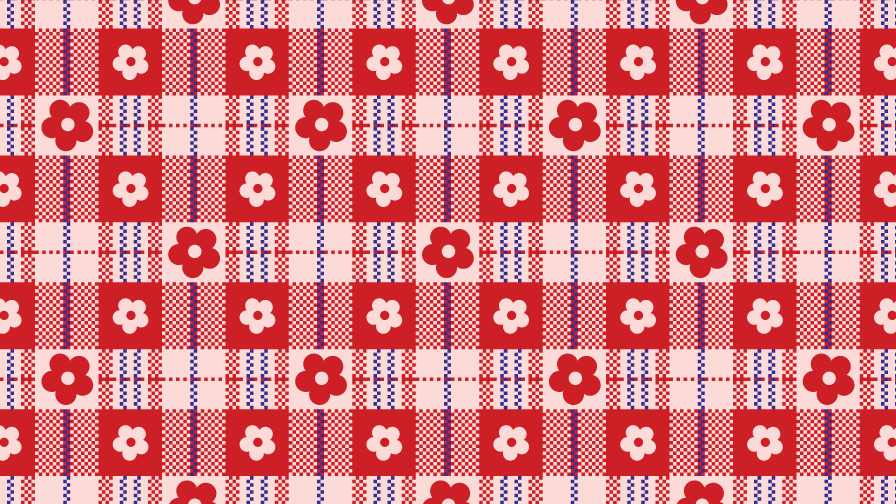
Reproduce this pattern procedurally as a Shadertoy shader.

```glsl
// Woven gingham with five-petal flowers. Warp and weft stripes cross in a plain
// weave; solid squares and patches lie on top and carry the flowers.
// All lengths are counted in threads; the canvas is 143 threads high.

const vec3 PINK = vec3(0.984, 0.855, 0.843);
const vec3 RED  = vec3(0.800, 0.125, 0.150);
const vec3 BLUE = vec3(0.200, 0.180, 0.570);

const float THREADS_HIGH = 143.0;
const float PERIOD = 36.0;                  // threads per repeat, both ways
const vec2  ORIGIN = vec2(27.96, 7.91);     // lower left corner of a red square
const vec2  SQUARE = vec2(18.0, 19.0);      // size of a red square
const float WEFT_LINE = 27.0;               // lone red thread between squares

const vec2  SMALL_CENTER = vec2(9.2, 9.6);
const vec2  LARGE_CENTER = vec2(27.3, 27.75);
const float SMALL_SCALE = 0.69;
const float PETAL_REACH = 4.6;
const float PETAL_RADIUS = 3.0;
const float CORE_RADIUS = 3.2;
const float EYE_RADIUS = 1.9;
const float PETAL_TURN = 0.82;              // angle of the first petal

const int SAMPLES = 4;                      // antialiasing grid per axis

// True where v lies in the half-open span [a, b).
bool within(float v, float a, float b) {
    return v >= a && v < b;
}

// Signed distance to five round petals around a core.
float petals(vec2 p) {
    float d = length(p) - CORE_RADIUS;
    for (int i = 0; i < 5; i++) {
        float a = PETAL_TURN + 6.28318 * float(i) / 5.0;
        d = min(d, length(p - PETAL_REACH * vec2(cos(a), sin(a))) - PETAL_RADIUS);
    }
    return d;
}

// Flower on a plain ground; its eye shows the ground colour.
vec3 flower(vec2 p, vec3 ground, vec3 petal) {
    bool inPetal = petals(p) < 0.0 && length(p) > EYE_RADIUS;
    return inPetal ? petal : ground;
}

// Colour of the vertical threads.
vec3 warp(float x) {
    if (x >= SQUARE.x) return within(x, 26.0, 28.0) ? BLUE : PINK;
    float side = min(x, SQUARE.x - x);      // stripes mirror about the middle
    if (side < 4.0) return RED;
    return within(side, 6.0, 8.0) ? BLUE : PINK;
}

// Colour of the horizontal threads.
vec3 weft(float y) {
    bool red = y < SQUARE.y || within(y, WEFT_LINE, WEFT_LINE + 1.0);
    return red ? RED : PINK;
}

vec3 cloth(vec2 q) {
    vec2 cell = floor(q / PERIOD);
    vec2 p = q - cell * PERIOD;
    bvec2 inSquare = lessThan(p, SQUARE);

    // Red squares with small pale flowers
    if (all(inSquare)) return flower((p - SMALL_CENTER) / SMALL_SCALE, RED, PINK);

    // Every other gap holds a pale patch with a large red flower
    bool hasFlower = mod(cell.x + cell.y, 2.0) > 0.5;
    if (!any(inSquare) && hasFlower) return flower(p - LARGE_CENTER, PINK, RED);

    // Plain weave: warp and weft take turns on top
    vec2 thread = floor(p);
    bool warpOnTop = mod(thread.x + thread.y, 2.0) < 0.5;
    return warpOnTop ? warp(p.x) : weft(p.y);
}

void mainImage(out vec4 fragColor, in vec2 fragCoord) {
    vec3 sum = vec3(0.0);
    for (int j = 0; j < SAMPLES; j++)
    for (int i = 0; i < SAMPLES; i++) {
        vec2 offset = (vec2(i, j) + 0.5) / float(SAMPLES) - 0.5;
        vec2 uv = (fragCoord + offset) / iResolution.y;
        sum += cloth(uv * THREADS_HIGH - ORIGIN);
    }
    fragColor = vec4(sum / float(SAMPLES * SAMPLES), 1.0);
}
```
